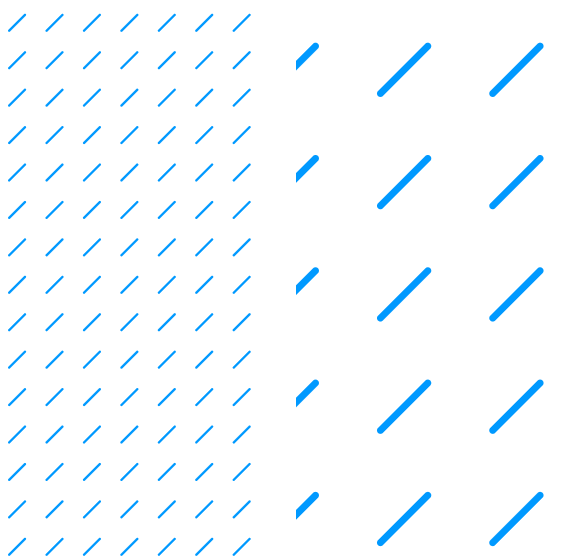
Left: the whole. Right: its middle third, enlarged.
Give the GLSL for this pattern, as a Shadertoy shader.

```glsl
// Grid of short blue diagonal strokes with round ends on white.

// Lengths are fractions of the canvas height.
const vec2  GRID_COUNT   = vec2(7.0, 15.0);
const float PITCH        = 0.06684;
const vec2  FIRST_CENTER = vec2(0.0305, 0.0407); // from the top left corner
const vec2  HALF_STROKE  = vec2(0.0141, -0.0141); // center to upper right end
const float RADIUS       = 0.00205;
const vec3  PAPER_COLOR  = vec3(1.0);
const vec3  STROKE_COLOR = vec3(0.0, 0.6, 1.0);

// Signed distance to a capsule centered on the origin, from -h to h.
float capsuleDistance(vec2 p, vec2 h, float radius) {
    float t = clamp(dot(p, h) / dot(h, h), -1.0, 1.0);
    return length(p - h * t) - radius;
}

void mainImage(out vec4 fragColor, in vec2 fragCoord) {
    float pixel = 1.0 / iResolution.y;

    // Position measured rightward and downward from the top left.
    vec2 p = vec2(fragCoord.x, iResolution.y - fragCoord.y) * pixel;

    // Nearest grid cell, limited to the existing rows and columns.
    vec2 q = p - FIRST_CENTER;
    vec2 cell = clamp(round(q / PITCH), vec2(0.0), GRID_COUNT - 1.0);
    vec2 local = q - cell * PITCH;

    // Antialiased stroke.
    float d = capsuleDistance(local, HALF_STROKE, RADIUS);
    float ink = clamp(0.5 - d / pixel, 0.0, 1.0);
    fragColor = vec4(mix(PAPER_COLOR, STROKE_COLOR, ink), 1.0);
}
```
